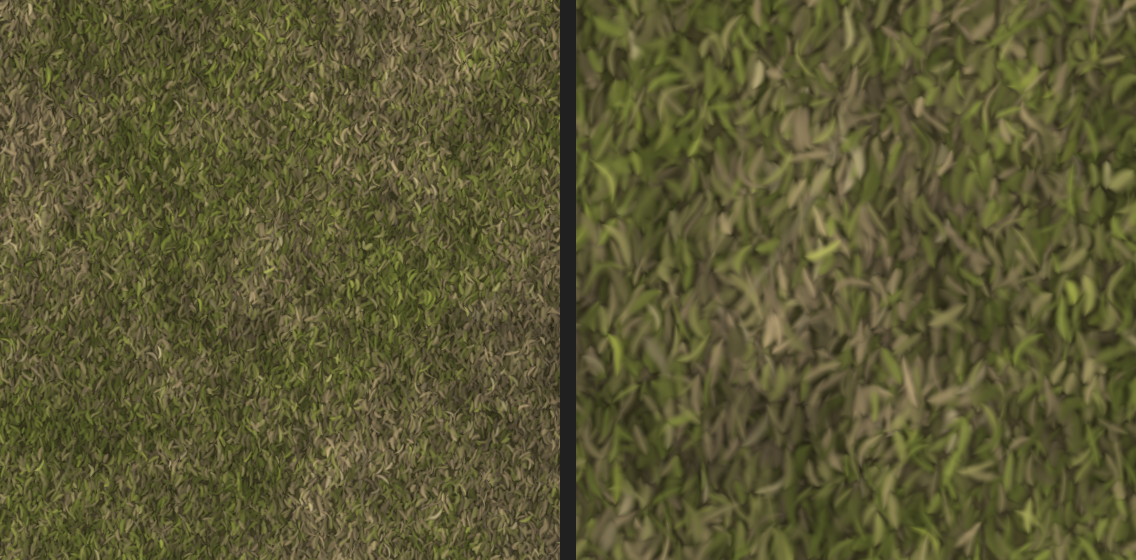
Left: the whole. Right: its middle third, enlarged.
Give the GLSL for this texture, as a Shadertoy shader.

```glsl
// Rough lawn of short, soft green blades mixed with dry straw, seen from above.

// Sine-free hash: three random values per cell and seed
vec3 hash3(vec2 cell, float seed) {
    vec3 p = fract(vec3(cell, seed + 3.7).xyx * vec3(0.1031, 0.1030, 0.0973) + seed * 0.137);
    p += dot(p, p.yxz + 33.33);
    return fract((p.xxy + p.yzz) * p.zyx);
}

float valueNoise(vec2 p, float seed) {
    vec2 c = floor(p), f = fract(p);
    f = f * f * (3.0 - 2.0 * f);
    return mix(mix(hash3(c, seed).x, hash3(c + vec2(1, 0), seed).x, f.x),
               mix(hash3(c + vec2(0, 1), seed).x, hash3(c + vec2(1, 1), seed).x, f.x), f.y);
}

// Share of dry growth, in broad irregular patches
float dryness(vec2 uv) {
    return 0.45 * valueNoise(uv * 4.0, 51.0) + 0.3 * valueNoise(uv * 9.0, 52.0)
         + 0.25 * valueNoise(uv * 21.0, 53.0);
}

// Bent blade: signed distance in x, position across the blade in y
vec2 blade(vec2 p, float angle, float halfLength, float halfWidth, float bend) {
    float c = cos(angle), s = sin(angle);
    p = vec2(c * p.x - s * p.y, s * p.x + c * p.y);
    p.x += bend * p.y * p.y;
    float t = p.y * p.y / (halfLength * halfLength);
    return vec2(abs(p.x) - halfWidth * (1.0 - t * t), clamp(p.x / halfWidth, -1.0, 1.0));
}

vec3 bladeColor(float dry, vec3 rnd) {
    float straw = smoothstep(0.2, 0.8, dry + (rnd.x - 0.5) * 0.6);
    vec3 color = mix(vec3(0.300, 0.322, 0.140), vec3(0.400, 0.352, 0.260), straw);
    // A few fresh yellow-green blades and a few bleached ones
    float rare = step(0.92, rnd.z);
    color = mix(color, mix(vec3(0.37, 0.39, 0.16), vec3(0.46, 0.42, 0.32), straw), rare);
    return color * (0.90 + 0.70 * rnd.y);
}

void mainImage(out vec4 fragColor, in vec2 fragCoord) {
    vec2 uv = fragCoord / iResolution.y;

    // Crinkle the growth so that no blade keeps a clean outline
    vec2 grow = uv + 0.006 * (vec2(valueNoise(uv * 55.0, 21.0), valueNoise(uv * 55.0, 22.0)) - 0.5);

    // Shaded thatch under the blades
    vec3 color = mix(vec3(0.22, 0.215, 0.11), vec3(0.33, 0.295, 0.20), valueNoise(grow * 60.0, 7.0));

    // Stacked layers of short blades, brighter towards the top
    for (int i = 0; i < 15; i++) {
        float layer = float(i);
        vec2 p = grow * (35.0 + 10.0 * fract(layer * 0.618)) + hash3(vec2(layer, 5.0), 2.0).xy * 40.0;
        vec2 home = floor(p);
        for (int k = 0; k < 9; k++) {
            vec2 cell = home + vec2(k % 3 - 1, k / 3 - 1);
            vec3 place = hash3(cell, layer + 10.0);
            vec3 shape = hash3(cell, layer + 30.0);
            vec3 tint = hash3(cell, layer + 60.0);
            vec2 b = blade(p - cell - place.xy, (place.z + shape.x - 1.0) * 1.3 + 0.1,
                           0.24 + 0.3 * shape.y, 0.06 + 0.07 * shape.z, (tint.z - 0.5) * 1.4);
            if (b.x > 0.25) continue;
            float dry = dryness(uv + (cell + place.xy - p) / 40.0);
            vec3 lit = bladeColor(dry, tint) * (1.0 - 0.07 * b.y) * mix(0.88, 1.06, layer / 14.0);
            color *= 1.0 - 0.1 * smoothstep(0.24, 0.0, b.x);
            color = mix(color, lit, smoothstep(0.11, -0.11, b.x) * 0.85);
        }
    }

    // Sparse long dry stalks
    vec2 q = grow * 7.0 + 3.0;
    for (int k = 0; k < 9; k++) {
        vec2 cell = floor(q) + vec2(k % 3 - 1, k / 3 - 1);
        vec3 place = hash3(cell, 81.0);
        vec3 shape = hash3(cell, 82.0);
        vec2 b = blade(q - cell - place.xy, (place.z - 0.4) * 1.4, 0.2 + 0.25 * shape.y,
                       0.015, (shape.z - 0.5) * 0.8);
        float stalk = smoothstep(0.018, -0.018, b.x) * step(0.72, shape.x);
        color = mix(color, vec3(0.49, 0.45, 0.34), stalk * 0.6);
    }

    // Shaded hollows, tufts and broad changes of light
    color *= 0.86 + 0.28 * valueNoise(uv * vec2(48.0, 36.0), 91.0);
    color *= 0.90 + 0.20 * valueNoise(uv * 17.0, 93.0);
    color *= 0.92 + 0.16 * valueNoise(uv * 5.0, 92.0);
    fragColor = vec4(color, 1.0);
}
```
